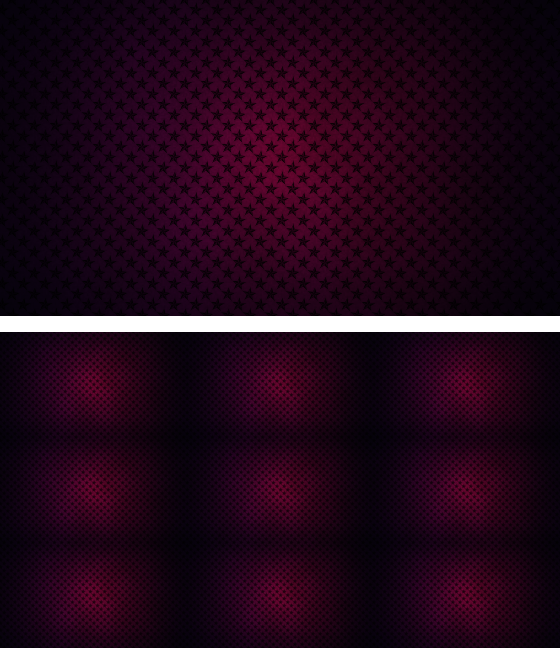
Top: one tile. Bottom: repeated 3 by 3.
Reproduce this pattern procedurally as a Shadertoy shader.

```glsl
// Staggered rows of small faceted stars on a dark plum cloth with a central crimson glow.
// Two offset lattices of 26 x 15 stars are shaded over a wrapped radial falloff;
// clouds and grain come from value noise whose lattice wraps at the canvas edges.

const float PI = 3.14159265;

float hash(vec2 p) {
    vec3 q = fract(p.xyx * vec3(0.1031, 0.1030, 0.0973));
    q += dot(q, q.yzx + 33.33);
    return fract((q.x + q.y) * q.z);
}

// Value noise that repeats after "period" lattice cells.
float wrappedNoise(vec2 uv, vec2 period) {
    vec2 p = uv * period;
    vec2 i = floor(p), f = fract(p);
    f = f * f * (3.0 - 2.0 * f);
    vec2 lo = mod(i, period), hi = mod(i + 1.0, period);
    return mix(mix(hash(lo), hash(vec2(hi.x, lo.y)), f.x),
               mix(hash(vec2(lo.x, hi.y)), hash(hi), f.x), f.y);
}

// Signed distance to the edges of a five-pointed star.
float starDistance(vec2 p, float radius) {
    float sector = mod(atan(p.x, p.y) + PI / 5.0, 2.0 * PI / 5.0) - PI / 5.0;
    vec2 q = length(p) * vec2(sin(abs(sector)), cos(sector));
    vec2 tip = vec2(0.0, radius);
    vec2 notch = radius * 0.42 * vec2(sin(PI / 5.0), cos(PI / 5.0));
    vec2 edge = normalize(notch - tip);
    return dot(q - tip, vec2(-edge.y, edge.x));
}

// Brightness factor of one star: each arm has a dark and a lighter facet.
float starShade(vec2 p, float pixel) {
    float c = cos(0.12), s = sin(0.12);
    p = mat2(c, s, -s, c) * p;
    float d = starDistance(p, 0.325);
    float side = sin(5.0 * atan(p.x, p.y)) * length(p) * 0.2;
    float facet = mix(0.6, 0.16, smoothstep(-0.5, 0.5, side / pixel));
    facet *= mix(0.55, 1.0, smoothstep(0.0, 0.05, -d));
    float cover = 1.0 - smoothstep(-0.5, 0.5, d / pixel);
    float halo = 1.0 - 0.14 * exp(-max(d, 0.0) * 22.0);
    return mix(halo, facet, cover);
}

void mainImage(out vec4 fragColor, in vec2 fragCoord) {
    vec2 uv = fragCoord / iResolution.xy;
    float aspect = iResolution.x / iResolution.y;

    // Central glow, measured to the nearest wrapped copy of its centre
    vec2 away = abs(fract(uv - vec2(0.495, 0.5) + 0.5) - 0.5) * vec2(aspect, 1.0);
    float glow = 0.5 * exp(-2.3 * sqrt(dot(away, away) + 0.01));
    vec2 rim = smoothstep(0.0, 0.25, min(uv, 1.0 - uv));
    glow *= mix(0.65, 1.0, rim.x) * mix(0.8, 1.0, rim.y);

    // Soft clouds and fine cloth grain
    float cloud = 0.6 * wrappedNoise(uv, vec2(9.0, 5.0))
                + 0.4 * wrappedNoise(uv, vec2(21.0, 12.0));
    float grain = wrappedNoise(uv, vec2(384.0, 216.0));
    glow *= 0.88 + 0.24 * cloud;

    // Plum to crimson ramp, more violet on the left and redder on the right
    vec3 color = vec3(glow, 0.008 + 0.03 * glow, 0.035 + 0.56 * glow - 0.5 * glow * glow);
    color.b *= 1.0 + 0.16 * sin(2.0 * PI * uv.x) + 0.2 * (cloud - 0.5);
    color *= 0.91 + 0.18 * grain;

    // Two star lattices, the second shifted by half a cell
    vec2 count = vec2(26.0, 15.0);
    float pixel = count.y / iResolution.y;
    for (int i = 0; i < 2; i++) {
        vec2 cell = fract(uv * count + vec2(0.415, -0.03) + 0.5 * float(i)) - 0.5;
        cell.x *= aspect * count.y / count.x;
        color *= starShade(cell, pixel);
    }

    fragColor = vec4(color, 1.0);
}
```
